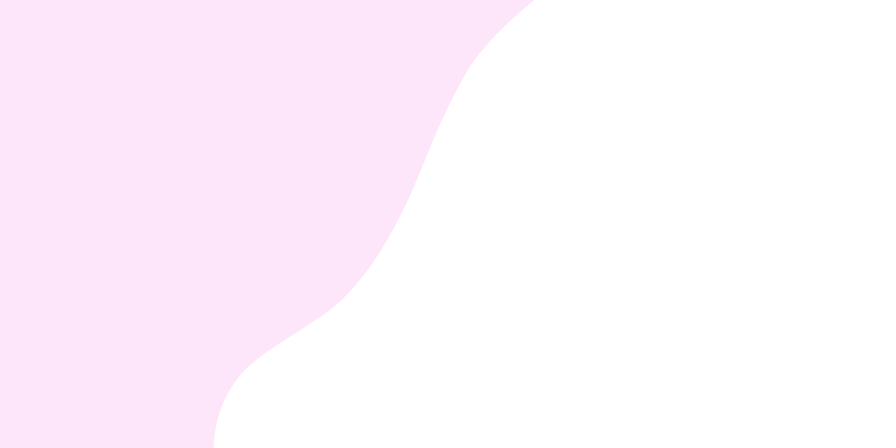
A Shadertoy shader for this background:

```glsl
#define PINK vec3(0.995, 0.902, 0.980)
#define WHITE vec3(1.0)
#define SEGMENTS 6
#define EDGE_SOFTNESS 0.5

// Edge knots from bottom to top: x in canvas heights, slope dx/dy
const vec2 KNOTS[SEGMENTS + 1] = vec2[](
    vec2(0.4766, 0.05),
    vec2(0.5400, 0.85),
    vec2(0.7656, 1.00),
    vec2(0.8840, 0.54),
    vec2(0.9583, 0.41),
    vec2(1.0383, 0.57),
    vec2(1.1927, 1.22)
);

// Cubic Hermite curve: returns the edge x and its slope at height y
vec2 waveEdge(float y) {
    float s = clamp(y, 0.0, 1.0) * float(SEGMENTS);
    int i = min(int(s), SEGMENTS - 1);
    float t = s - float(i);
    float span = 1.0 / float(SEGMENTS);
    vec2 a = KNOTS[i];
    vec2 b = KNOTS[i + 1];

    // Polynomial coefficients of the segment
    float m0 = a.y * span;
    float m1 = b.y * span;
    float rise = b.x - a.x;
    float c2 = 3.0 * rise - 2.0 * m0 - m1;
    float c3 = m0 + m1 - 2.0 * rise;

    float x = a.x + t * (m0 + t * (c2 + t * c3));
    float slope = (m0 + t * (2.0 * c2 + 3.0 * t * c3)) / span;
    return vec2(x, slope);
}

void mainImage(out vec4 fragColor, in vec2 fragCoord) {
    vec2 uv = fragCoord / iResolution.y;
    uv.x *= 2.0 * iResolution.y / iResolution.x;

    // Approximate distance to the edge, positive on the white side
    vec2 edge = waveEdge(uv.y);
    float dist = (uv.x - edge.x) / sqrt(1.0 + edge.y * edge.y);

    float soft = EDGE_SOFTNESS / iResolution.y;
    float whiteSide = clamp(0.5 + 0.5 * dist / soft, 0.0, 1.0);
    fragColor = vec4(mix(PINK, WHITE, whiteSide), 1.0);
}
```
